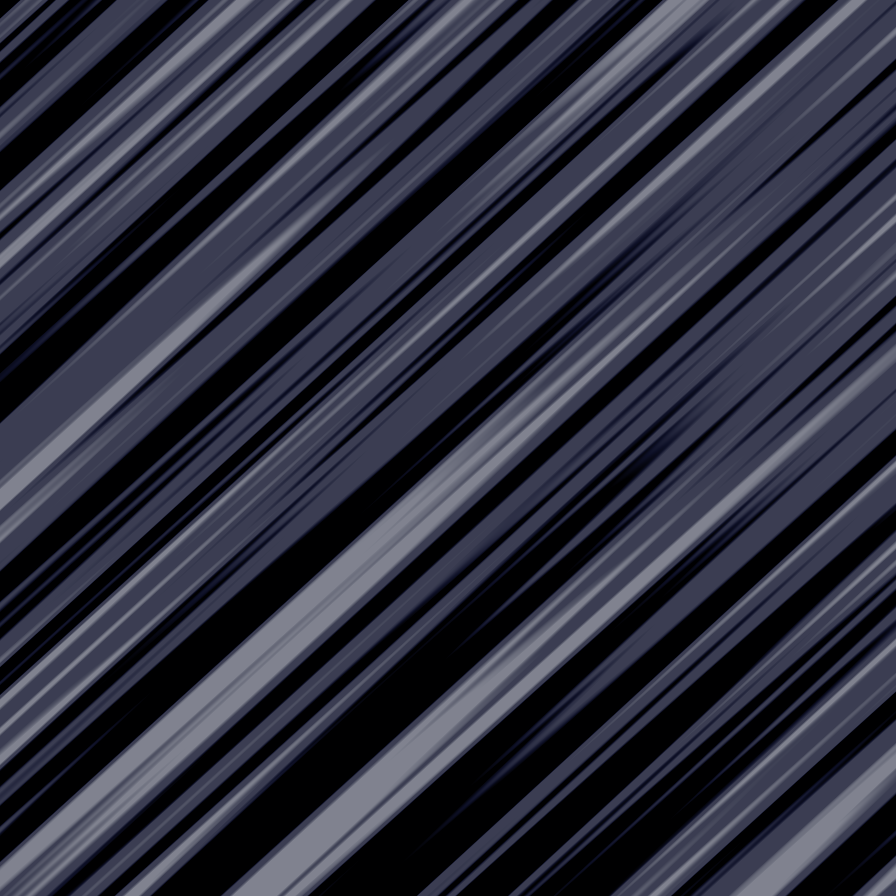
Reproduce this pattern procedurally as a three.js fragment shader.

```glsl
#define STREAK_ANGLE 0.738
#define ACROSS_FREQ 31.0
#define ALONG_FREQ 0.62
#define OCTAVES 3
#define OCTAVE_GAIN 0.62
#define NOISE_DEVIATION 0.21
#define DARK_START -0.80
#define DARK_END -0.24
#define LIGHT_START 0.62
#define LIGHT_END 1.30

varying vec2 vUv;

const vec3 BLACK = vec3(0.0, 0.0, 0.005);
const vec3 NAVY = vec3(0.05, 0.06, 0.15);
const vec3 DUSK = vec3(0.16, 0.17, 0.26);
const vec3 SLATE = vec3(0.23, 0.24, 0.32);
const vec3 SILVER = vec3(0.50, 0.51, 0.56);

// Unit gradient with a random direction for each lattice point
vec2 latticeGradient(vec2 cell) {
  vec3 p = fract(vec3(cell.xyx) * vec3(0.1031, 0.1030, 0.0973));
  p += dot(p, p.yzx + 33.33);
  float angle = 6.28318 * fract((p.x + p.y) * p.z);
  return vec2(cos(angle), sin(angle));
}

float gradientNoise(vec2 p) {
  vec2 cell = floor(p);
  vec2 f = p - cell;
  vec2 blend = f * f * (3.0 - 2.0 * f);
  vec2 right = vec2(1.0, 0.0);
  vec2 up = vec2(0.0, 1.0);
  float a = dot(latticeGradient(cell), f);
  float b = dot(latticeGradient(cell + right), f - right);
  float c = dot(latticeGradient(cell + up), f - up);
  float d = dot(latticeGradient(cell + 1.0), f - 1.0);
  return mix(mix(a, b, blend.x), mix(c, d, blend.x), blend.y);
}

// Octaves refine only across the streaks; the result has unit deviation
float streakField(vec2 p) {
  float sum = 0.0;
  float power = 0.0;
  float weight = 1.0;
  vec2 q = p * vec2(ALONG_FREQ, ACROSS_FREQ) + vec2(17.3, 61.7);
  for (int i = 0; i < OCTAVES; i++) {
    sum += weight * gradientNoise(q);
    power += weight * weight;
    weight *= OCTAVE_GAIN;
    q = q * vec2(1.1, 2.0) + vec2(31.37, 47.61);
  }
  return sum / (NOISE_DEVIATION * sqrt(power));
}

// Black, slate and silver plateaus joined by soft ramps
vec3 streakColor(float level) {
  float dark = 3.0 * clamp((level - DARK_START) / (DARK_END - DARK_START), 0.0, 1.0);
  float light = clamp((level - LIGHT_START) / (LIGHT_END - LIGHT_START), 0.0, 1.0);
  vec3 color = mix(BLACK, NAVY, clamp(dark, 0.0, 1.0));
  color = mix(color, DUSK, clamp(dark - 1.0, 0.0, 1.0));
  color = mix(color, SLATE, clamp(dark - 2.0, 0.0, 1.0));
  return mix(color, SILVER, light);
}

void main() {
  vec2 along = vec2(cos(STREAK_ANGLE), sin(STREAK_ANGLE));
  vec2 across = vec2(-along.y, along.x);
  vec2 p = vec2(dot(vUv, along), dot(vUv, across));
  gl_FragColor = vec4(streakColor(streakField(p)), 1.0);
}
```
